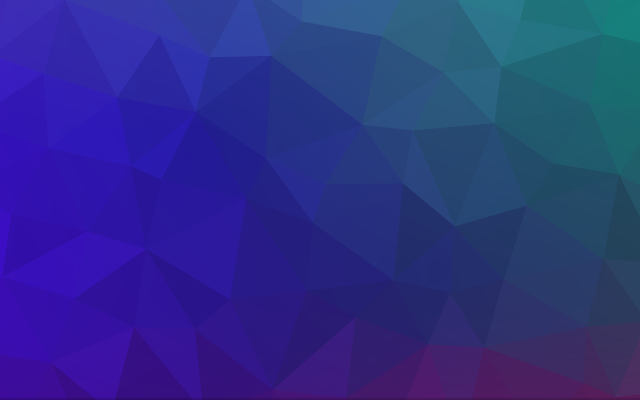
Give the GLSL for this background, as a WebGL 1 fragment shader.

```glsl
precision highp float;

uniform vec2 u_resolution;

// Mesh settings, lengths in canvas heights
const float CELL = 0.178;
const float JITTER = 0.62;
const float TILT = 0.3;
const float FACET_CONTRAST = 0.16;
const float INNER_GRADIENT = 0.25;
const float BASE_LINE = 0.005;
const float BASE_SHADE = 0.84;

// Colour rows, each from left to right
const vec3 TOP_VIOLET = vec3(0.24, 0.17, 0.70);
const vec3 TOP_BLUE = vec3(0.20, 0.27, 0.63);
const vec3 TOP_STEEL = vec3(0.20, 0.43, 0.54);
const vec3 TOP_TEAL = vec3(0.08, 0.50, 0.48);

const vec3 UPPER_VIOLET = vec3(0.20, 0.07, 0.73);
const vec3 UPPER_BLUE = vec3(0.13, 0.11, 0.61);
const vec3 UPPER_STEEL = vec3(0.17, 0.31, 0.48);
const vec3 UPPER_TEAL = vec3(0.10, 0.39, 0.41);

const vec3 LOWER_VIOLET = vec3(0.22, 0.05, 0.72);
const vec3 LOWER_INDIGO = vec3(0.17, 0.09, 0.58);
const vec3 LOWER_NAVY = vec3(0.13, 0.16, 0.43);
const vec3 LOWER_SLATE = vec3(0.16, 0.25, 0.36);

const vec3 BASE_VIOLET = vec3(0.25, 0.05, 0.62);
const vec3 BASE_PURPLE = vec3(0.23, 0.06, 0.48);
const vec3 BASE_PLUM = vec3(0.31, 0.10, 0.41);
const vec3 BASE_MAGENTA = vec3(0.36, 0.12, 0.36);

float hash(vec2 p) {
  return fract(sin(dot(p, vec2(127.1, 311.7))) * 43758.5);
}

// Four evenly spaced stops over 0..1
vec3 ramp(vec3 a, vec3 b, vec3 c, vec3 d, float t) {
  vec3 s = clamp(vec3(3.0 * t) - vec3(0.0, 1.0, 2.0), 0.0, 1.0);
  return mix(mix(mix(a, b, s.x), c, s.y), d, s.z);
}

vec3 colourField(vec2 uv) {
  vec3 top = ramp(TOP_VIOLET, TOP_BLUE, TOP_STEEL, TOP_TEAL, uv.x);
  vec3 upper = ramp(UPPER_VIOLET, UPPER_BLUE, UPPER_STEEL, UPPER_TEAL, uv.x);
  vec3 lower = ramp(LOWER_VIOLET, LOWER_INDIGO, LOWER_NAVY, LOWER_SLATE, uv.x);
  vec3 base = ramp(BASE_VIOLET, BASE_PURPLE, BASE_PLUM, BASE_MAGENTA, uv.x);
  // Keep the base colours close to the lower edge
  float fade = 1.0 - clamp(3.0 * uv.y, 0.0, 1.0);
  base = mix(lower, base, fade);
  return ramp(base, lower, upper, top, uv.y);
}

// Jittered mesh vertex
vec2 vertex(vec2 id) {
  vec2 offset = vec2(hash(id + 3.7), hash(id + 41.3)) - 0.5;
  return id + 0.5 + JITTER * offset;
}

float edgeDistance(vec2 p, vec2 a, vec2 b) {
  vec2 e = b - a;
  vec2 v = p - a;
  return (e.x * v.y - e.y * v.x) / length(e);
}

// Soft coverage of a counter-clockwise triangle
float coverage(vec2 p, vec2 a, vec2 b, vec2 c, float pixel) {
  float d = min(edgeDistance(p, a, b), edgeDistance(p, b, c));
  d = min(d, edgeDistance(p, c, a));
  return clamp(0.5 + d / pixel, 0.0, 1.0);
}

// Facet colour weighted by its coverage, which is kept in alpha
vec4 facet(vec2 p, vec2 a, vec2 b, vec2 c, float pixel, mat2 toCanvas, vec3 local) {
  float cover = coverage(p, a, b, c, pixel);
  if (cover <= 0.0) return vec4(0.0);
  vec2 centre = (a + b + c) / 3.0;
  vec3 colour = mix(colourField(toCanvas * centre), local, INNER_GRADIENT);
  colour *= 1.0 + FACET_CONTRAST * (hash(floor(centre * 64.0)) - 0.5);
  return vec4(colour, 1.0) * cover;
}

void main() {
  vec2 uv = gl_FragCoord.xy / u_resolution;
  float aspect = u_resolution.x / u_resolution.y;
  float pixel = 1.0 / (u_resolution.y * CELL);

  // Tilted grid space and its inverse
  float c = cos(TILT);
  float s = sin(TILT);
  vec2 p = mat2(c, s, -s, c) * (uv * vec2(aspect, 1.0)) / CELL;
  mat2 toCanvas = CELL * mat2(c / aspect, -s, s / aspect, c);

  // Split each nearby quad along its shorter diagonal
  vec3 local = colourField(uv);
  vec4 sum = vec4(local, 1.0) * 0.001;
  vec2 cell = floor(p - 0.5);
  for (int j = -1; j <= 1; j++) {
    for (int i = -1; i <= 1; i++) {
      vec2 id = cell + vec2(float(i), float(j));
      vec2 v0 = vertex(id);
      vec2 v1 = vertex(id + vec2(1.0, 0.0));
      vec2 v2 = vertex(id + vec2(1.0, 1.0));
      vec2 v3 = vertex(id + vec2(0.0, 1.0));
      bool rising = distance(v0, v2) < distance(v1, v3);
      sum += facet(p, v0, v1, rising ? v2 : v3, pixel, toCanvas, local);
      sum += facet(p, v2, v3, rising ? v0 : v1, pixel, toCanvas, local);
    }
  }
  vec3 colour = sum.rgb / sum.a;

  // Thin shaded strip along the base
  float strip = 1.0 - smoothstep(BASE_LINE - 0.002, BASE_LINE + 0.002, uv.y);
  gl_FragColor = vec4(colour * mix(1.0, BASE_SHADE, strip), 1.0);
}
```
